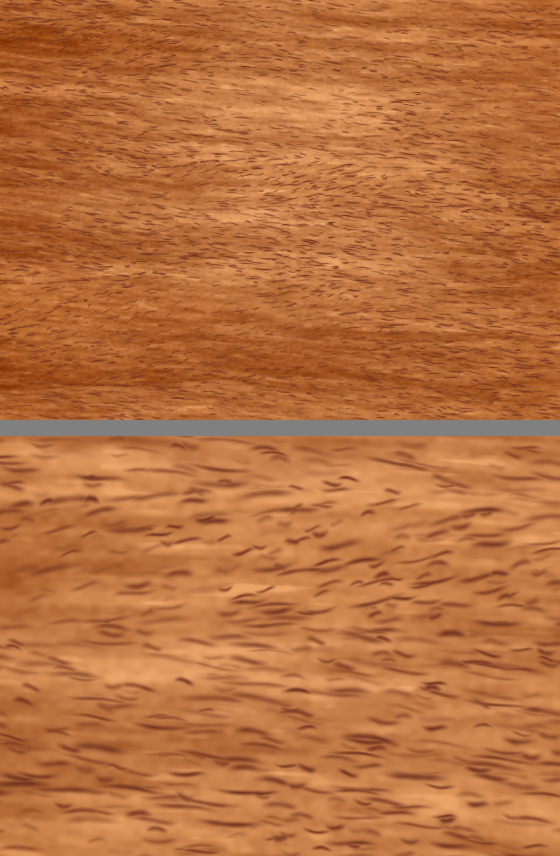
Top, the full canvas; bottom, a detail of the centre.
Write a WebGL 2 fragment shader that draws this texture.

```glsl
#version 300 es
precision highp float;

uniform vec2 u_resolution;
out vec4 fragColor;

#define MID_WOOD vec3(0.725, 0.430, 0.222)
#define TONE_STEP vec3(0.122, 0.128, 0.108)
#define PORE_COLOR vec3(0.455, 0.205, 0.125)
#define PORE_CELL vec2(0.075, 0.016)
#define PORE_LAYERS 5
#define PORE_DEPTH 0.85
#define GRAIN_SLOPE -0.11
#define RIBBON_SLOPE 0.42
#define FIBRE_CONTRAST 1.0
#define BAND_CONTRAST 1.1
#define GLOW 0.80
#define FALLOFF 1.25

vec3 hash3(vec2 p) {
    vec3 q = fract(vec3(p.xyx) * vec3(0.1031, 0.1030, 0.0973));
    q += dot(q, q.yxz + 33.33);
    return fract((q.xxy + q.yzz) * q.zyx);
}

float noise(vec2 p) {
    vec2 i = floor(p), f = fract(p);
    f = f * f * (3.0 - 2.0 * f);
    float low = mix(hash3(i).x, hash3(i + vec2(1, 0)).x, f.x);
    float high = mix(hash3(i + vec2(0, 1)).x, hash3(i + vec2(1, 1)).x, f.x);
    return mix(low, high, f.y);
}

// Interlocked strips in which the grain tilts the other way
float ribbon(vec2 p) {
    float edge = 0.03 * noise(p * vec2(5.0, 9.0) + 4.0);
    float lower = exp(-pow((p.y + edge - 0.27) / 0.075, 2.0)) * smoothstep(0.95, 0.45, p.x);
    float upper = exp(-pow((p.y + edge - 0.90) / 0.05, 2.0)) * smoothstep(0.75, 0.25, p.x);
    float stray = 0.6 * smoothstep(0.62, 0.85, noise(p * vec2(1.6, 7.0) + 21.0));
    return max(max(lower, upper), stray);
}

// Short tapered dark strokes that follow the local grain direction
float pores(vec2 p, float layer) {
    vec2 shift = vec2(0.317, 0.173) * layer;
    vec2 home = floor((p + shift) / PORE_CELL);
    float ink = 0.0;
    for (int j = -1; j <= 1; j++) {
        for (int i = -1; i <= 1; i++) {
            vec2 cell = home + vec2(i, j);
            vec3 place = hash3(cell + 57.0 * layer + 11.0);
            vec3 form = hash3(cell + 91.0 * layer + 203.0);
            vec2 center = (cell + place.xy) * PORE_CELL - shift;
            float strip = ribbon(center);
            float slope = GRAIN_SLOPE + RIBBON_SLOPE * strip + 0.12 * (form.x - 0.5);
            float halfLength = mix(0.010, 0.036, form.y * form.y) * (1.0 - 0.35 * strip);
            float width = max(mix(0.0013, 0.0029, form.z), 0.55 / u_resolution.y);

            vec2 d = p - center;
            float along = d.x / halfLength;
            float across = (d.y - slope * d.x + 0.0012 * sin(along * 3.0 + 6.3 * place.x)) / width;
            float taper = smoothstep(1.0, 0.25, abs(along));
            float cluster = noise(center * vec2(4.0, 13.0) + 37.0);
            float strength = smoothstep(0.25, 1.0, place.z * 0.65 + cluster * 0.55);
            ink = max(ink, strength * taper * exp(-across * across));
        }
    }
    return ink;
}

// Long stretched noise in three sizes, centred on zero
float fibres(vec2 q) {
    float sum = 0.85 * (noise(q * vec2(3.5, 48.0)) - 0.5);
    sum += 0.85 * (noise(q * vec2(11.0, 95.0) + 17.0) - 0.5);
    sum += 0.75 * (noise(q * vec2(24.0, 165.0) + 43.0) - 0.5);
    return sum;
}

void main() {
    vec2 p = gl_FragCoord.xy / u_resolution.y;
    float aspect = u_resolution.x / u_resolution.y;

    // Grain coordinates, gently bent
    vec2 bent = p;
    bent.y -= GRAIN_SLOPE * 0.6 * p.x;
    bent.y += 0.035 * noise(p * vec2(2.2, 4.0) + 8.0);
    bent.y += 0.007 * noise(p * vec2(8.0, 16.0) + 3.0);

    // Broad light, bands and strips
    vec2 fromGlow = (p - vec2(0.52 * aspect, 0.55)) * vec2(1.05, 1.1);
    float light = GLOW - FALLOFF * length(fromGlow);
    float strip = ribbon(p);
    float tone = light - 0.45 * strip;
    tone += BAND_CONTRAST * (noise(bent * vec2(1.3, 11.0) + 5.0) - 0.5);
    tone += 0.6 * (noise(bent * vec2(2.5, 26.0) + 29.0) - 0.5);

    // Fibres, pale flecks and fine grain
    tone += FIBRE_CONTRAST * fibres(bent);
    tone += 0.65 * smoothstep(0.72, 1.0, noise(bent * vec2(30.0, 150.0) + 71.0));
    tone += 0.45 * (noise(p * vec2(150.0, 190.0)) - 0.5);
    vec3 color = MID_WOOD + TONE_STEP * clamp(tone, -1.9, 1.6);

    // Redder wood away from the glow
    float warmth = clamp(0.25 - light, -0.4, 0.8) + 0.35 * strip;
    color -= warmth * vec3(0.0, 0.022, 0.045);

    float ink = 0.0;
    for (int k = 0; k < PORE_LAYERS; k++) {
        ink = max(ink, pores(p, float(k)));
    }
    ink *= 0.7 + 0.5 * noise(p * vec2(60.0, 120.0) + 13.0);
    color = mix(color, PORE_COLOR, clamp(PORE_DEPTH * ink, 0.0, 1.0));

    fragColor = vec4(clamp(color, 0.0, 1.0), 1.0);
}
```
